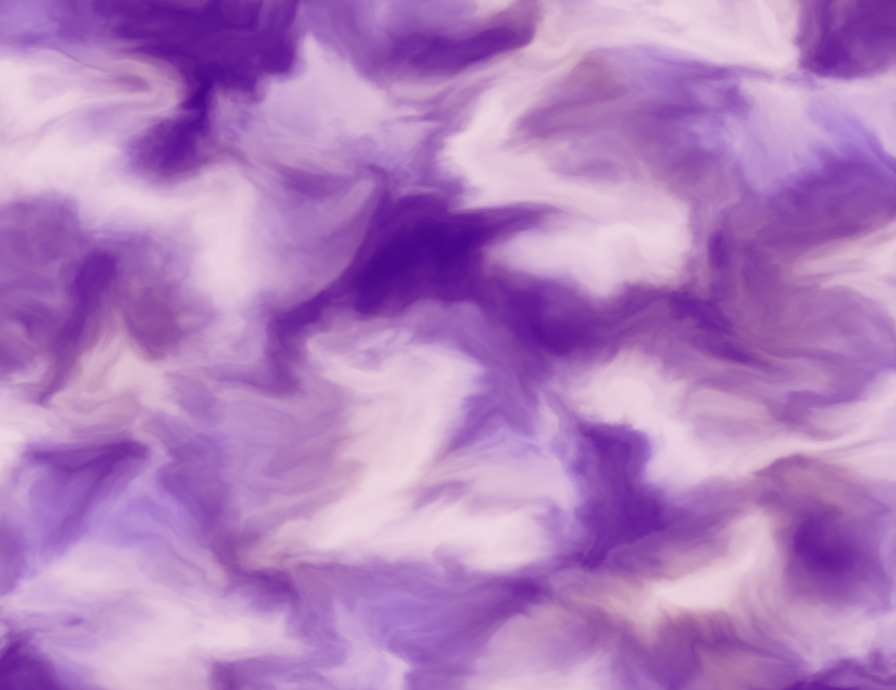
Give the GLSL for this texture, as a WebGL 1 fragment shader.

```glsl
precision highp float;
// Soft violet and pale pink clouds, like blended watercolour or smoke.
// Gradient noise is summed in octaves, bent gently by domain warping, then
// spread to an even distribution and coloured with a ramp of area shares.

uniform vec2 u_resolution;

const float TAU = 6.2831853;

float hash(vec2 cell) {
  vec3 p = fract(cell.xyx * vec3(0.1031, 0.1030, 0.0973));
  p += dot(p, p.yzx + 33.33);
  return fract((p.x + p.y) * p.z);
}

// Dot product of a cell corner's random unit gradient with the offset to it.
float cornerSlope(vec2 corner, vec2 offset) {
  float angle = TAU * hash(corner);
  return dot(vec2(cos(angle), sin(angle)), offset);
}

float gradientNoise(vec2 p) {
  vec2 cell = floor(p);
  vec2 f = p - cell;
  vec2 fade = f * f * f * (f * (f * 6.0 - 15.0) + 10.0);
  vec2 right = vec2(1.0, 0.0);
  vec2 up = vec2(0.0, 1.0);
  float low = mix(cornerSlope(cell, f),
                  cornerSlope(cell + right, f - right), fade.x);
  float high = mix(cornerSlope(cell + up, f - up),
                   cornerSlope(cell + 1.0, f - 1.0), fade.x);
  return mix(low, high, fade.y);
}

// Octave sum; each octave is turned a little to hide the lattice.
float fbm(vec2 p, float gain) {
  mat2 turnAndScale = mat2(1.9, 0.45, -0.45, 1.9);
  float sum = 0.0;
  float amplitude = 1.0;
  for (int i = 0; i < 6; i++) {
    sum += amplitude * gradientNoise(p);
    p = turnAndScale * p + vec2(17.3, 9.1);
    amplitude *= gain;
  }
  return sum;
}

vec2 warpField(vec2 p, float gain) {
  return vec2(fbm(p + vec2(31.7, 12.4), gain), fbm(p + vec2(5.2, 71.3), gain));
}

// Cloud brightness around zero: broad masses, warped body, streaks, creases.
float cloudField(vec2 p) {
  vec2 bend = warpField(p * 0.7, 0.38);
  vec2 swirl = warpField(p * 1.1 + 0.7 * bend + 40.0, 0.44);
  vec2 q = p + vec2(0.65, 0.5) * swirl;
  float broad = gradientNoise(p * 0.55 + 0.3 * bend + 23.7);
  float body = fbm(q + 60.0, 0.42);
  float streak = gradientNoise(q * vec2(1.6, 3.2) + 1.3 * swirl + 90.0);
  float crease = 0.17 - abs(gradientNoise(q * vec2(1.6, 2.3) + 1.6 * bend + 110.0));
  return body + 0.38 * broad + 0.08 * streak + 0.09 * crease;
}

// Logistic curve standing in for the normal distribution's cumulative one.
float evenSpread(float value, float deviation) {
  return 1.0 / (1.0 + exp(-1.7 * value / deviation));
}

vec3 blendTo(vec3 base, vec3 next, float from, float to, float t) {
  return mix(base, next, clamp((t - from) / (to - from), 0.0, 1.0));
}

// Stops sit at the middle of each colour's share of the area.
vec3 cloudRamp(float t) {
  vec3 indigo = vec3(0.27, 0.01, 0.53);
  vec3 purple = vec3(0.41, 0.11, 0.59);
  vec3 violet = vec3(0.53, 0.27, 0.65);
  vec3 amethyst = vec3(0.61, 0.38, 0.70);
  vec3 mauve = vec3(0.69, 0.49, 0.75);
  vec3 lilac = vec3(0.78, 0.62, 0.80);
  vec3 blush = vec3(0.87, 0.75, 0.85);
  vec3 cream = vec3(0.94, 0.86, 0.90);
  vec3 color = blendTo(indigo, purple, 0.0, 0.04, t);
  color = blendTo(color, violet, 0.04, 0.15, t);
  color = blendTo(color, amethyst, 0.15, 0.315, t);
  color = blendTo(color, mauve, 0.315, 0.51, t);
  color = blendTo(color, lilac, 0.51, 0.71, t);
  color = blendTo(color, blush, 0.71, 0.90, t);
  return blendTo(color, cream, 0.90, 1.0, t);
}

void main() {
  vec2 uv = gl_FragCoord.xy / u_resolution.y;
  vec2 p = uv * vec2(3.6, 4.9) + vec2(3.4, 7.8);

  float tone = evenSpread(cloudField(p), 0.26);
  vec3 color = cloudRamp(tone);

  // Midtones drift between dusty mauve and cool blue violet.
  float coolness = fbm(p * 0.9 + 0.5 * warpField(p, 0.36) + 150.0, 0.40);
  float midtone = 4.0 * tone * (1.0 - tone);
  color += vec3(-0.03, -0.02, 0.09) * coolness * midtone;

  gl_FragColor = vec4(clamp(color, 0.0, 1.0), 1.0);
}
```
